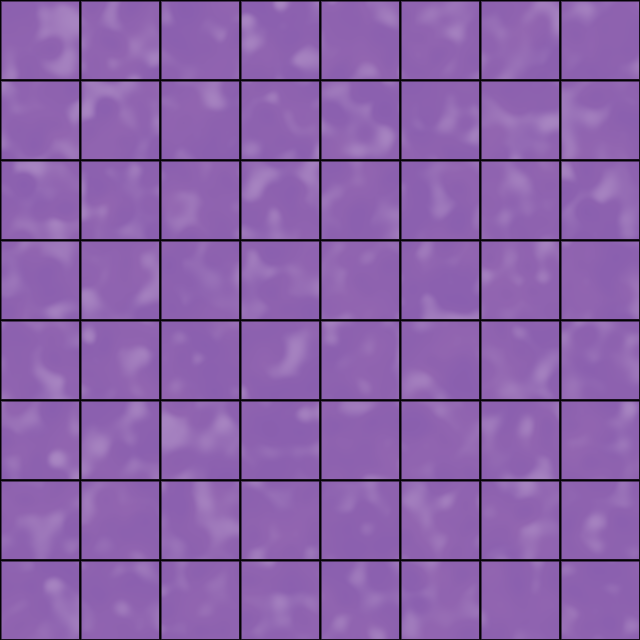
This pattern is drawn by a WebGL 1 fragment shader. Its source:

```glsl
precision highp float;

uniform vec2 u_resolution;

float hash(vec2 p) {
  vec3 q = fract(vec3(p.xyx) * 0.1031);
  q += dot(q, q.yzx + 33.33);
  return fract((q.x + q.y) * q.z);
}

float valueNoise(vec2 p) {
  vec2 i = floor(p);
  vec2 f = fract(p);
  f = f * f * (3.0 - 2.0 * f);
  float lower = mix(hash(i), hash(i + vec2(1.0, 0.0)), f.x);
  float upper = mix(hash(i + vec2(0.0, 1.0)), hash(i + 1.0), f.x);
  return mix(lower, upper, f.y);
}

// Mottled glaze, with an independent piece of noise in every tile
vec3 glaze(vec2 local, vec2 tile) {
  vec2 seed = tile * 17.0 + 5.0 + vec2(hash(tile + 3.0), hash(tile + 41.0));
  vec2 turned = mat2(0.8, 0.6, -0.6, 0.8) * local;
  float hue = valueNoise(turned * 2.5 + seed + 200.0);
  float mottle = 0.55 * valueNoise(local * 4.2 + seed)
               + 0.45 * valueNoise(turned * 4.8 + seed + 310.0);

  vec3 color = mix(vec3(0.543, 0.375, 0.686), vec3(0.572, 0.396, 0.69), hue);
  float shade = 1.0 - smoothstep(0.1, 0.45, mottle);
  color = mix(color, vec3(0.53, 0.365, 0.68), 0.4 * shade);
  float bloom = smoothstep(0.48, 1.0, mottle);
  return mix(color, vec3(0.66, 0.525, 0.76), bloom);
}

// Joint coverage along both axes, in tile units
float jointMask(vec2 grid, float pixel) {
  vec2 offset = abs(fract(grid - vec2(0.004, -0.004) + 0.5) - 0.5);
  vec2 coverage = clamp((0.0147 - offset) / pixel + 0.5, 0.0, 1.0);
  return max(coverage.x, coverage.y);
}

void main() {
  // Eight square tiles each way
  vec2 grid = 8.0 * gl_FragCoord.xy / u_resolution;
  float pixel = 8.0 / min(u_resolution.x, u_resolution.y);

  vec3 color = glaze(fract(grid), floor(grid));
  color = mix(color, vec3(0.015, 0.01, 0.02), jointMask(grid, pixel));
  gl_FragColor = vec4(color, 1.0);
}
```
